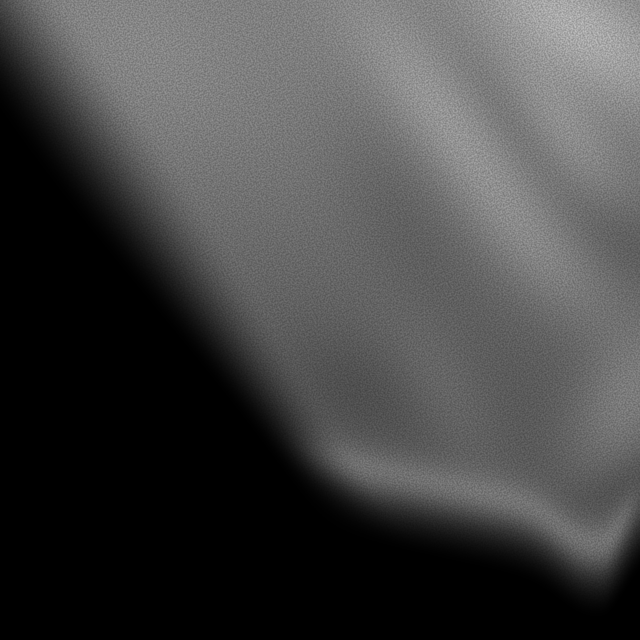
A WebGL 2 fragment shader for this background:

```glsl
#version 300 es
precision highp float;
// Soft grey haze with diagonal folds of light, fading into black, under fine grain.

#define SHADE_LOW 0.335
#define SHADE_HIGH 0.50
#define RIM_LIGHT 0.13
#define RIM_WIDTH 0.042
#define GRAIN_SCALE 371.0
#define GRAIN_AMOUNT 0.25

uniform vec2 u_resolution;
out vec4 fragColor;

// Unit gradient vector for a lattice cell
vec2 gradientAt(ivec2 cell) {
    uint h = uint(cell.x) * 1597334677u ^ uint(cell.y) * 3812015801u;
    h = (h ^ (h >> 15)) * 2246822519u;
    h = (h ^ (h >> 13)) * 3266489917u;
    float a = float((h ^ (h >> 16)) & 65535u) / 65536.0 * 6.28319;
    return vec2(cos(a), sin(a));
}

float gradientNoise(vec2 p) {
    ivec2 i = ivec2(floor(p));
    vec2 f = fract(p);
    vec2 w = f * f * f * (f * (f * 6.0 - 15.0) + 10.0);
    float a = dot(gradientAt(i), f);
    float b = dot(gradientAt(i + ivec2(1, 0)), f - vec2(1, 0));
    float c = dot(gradientAt(i + ivec2(0, 1)), f - vec2(0, 1));
    float d = dot(gradientAt(i + ivec2(1, 1)), f - vec2(1, 1));
    return mix(mix(a, b, w.x), mix(c, d, w.x), w.y);
}

mat2 rotation(float degrees) {
    float a = radians(degrees);
    return mat2(cos(a), -sin(a), sin(a), cos(a));
}

float bell(float x) {
    return exp(-x * x);
}

// Elliptical glow whose long axis points along the given angle
float glow(vec2 p, vec2 centre, vec2 radii, float degrees) {
    vec2 q = rotation(degrees) * (p - centre) / radii;
    return exp(-dot(q, q));
}

// Light and dark folds inside the haze
float folds(vec2 p) {
    float light = 0.17 * glow(p, vec2(0.90, 0.96), vec2(0.20, 0.08), -35.0);
    light += 0.11 * glow(p, vec2(0.71, 0.79), vec2(0.24, 0.06), -53.0);
    light += 0.08 * glow(p, vec2(0.89, 0.79), vec2(0.15, 0.05), -55.0);
    light += 0.07 * glow(p, vec2(0.86, 0.59), vec2(0.16, 0.07), -45.0);
    light += 0.13 * glow(p, vec2(0.98, 0.37), vec2(0.13, 0.08), 60.0);
    light += 0.05 * glow(p, vec2(0.70, 0.38), vec2(0.15, 0.06), -60.0);
    light += 0.03 * glow(p, vec2(0.24, 0.91), vec2(0.18, 0.10), -50.0);

    float dark = 0.03 * glow(p, vec2(0.79, 0.82), vec2(0.13, 0.035), -55.0);
    dark += 0.05 * glow(p, vec2(0.62, 0.68), vec2(0.17, 0.08), -60.0);
    dark += 0.06 * glow(p, vec2(0.98, 0.63), vec2(0.11, 0.06), -35.0);
    dark += 0.04 * glow(p, vec2(0.55, 0.40), vec2(0.12, 0.07), -30.0);
    dark += 0.05 * glow(p, vec2(0.99, 0.25), vec2(0.11, 0.04), 25.0);
    return light - dark;
}

void main() {
    vec2 p = gl_FragCoord.xy / u_resolution;

    // Diagonal left edge, softer towards the top
    float leftDistance = (p.x - 0.7 * (1.0 - p.y) + 0.01) / 1.22;
    float leftSoftness = mix(0.055, 0.095, smoothstep(0.25, 0.8, p.y));
    float leftFade = smoothstep(-leftSoftness, leftSoftness, leftDistance);

    // Sloping lower edge that dips and then lifts near the right
    float lowerEdge = 0.24 - 0.22 * (p.x - 0.5);
    lowerEdge -= 0.04 * bell((p.x - 0.92) / 0.065);
    lowerEdge += 0.07 * smoothstep(0.94, 1.02, p.x);
    float lowerDistance = p.y - lowerEdge;
    float lowerFade = smoothstep(-0.075, 0.06, lowerDistance);

    // Overall shade, folds and the bright rim above the lower edge
    float shade = mix(SHADE_LOW, SHADE_HIGH, smoothstep(0.25, 1.0, p.y));
    float rim = RIM_LIGHT * bell((lowerDistance - 0.035) / RIM_WIDTH);
    rim *= smoothstep(0.40, 0.50, p.x) * (1.0 - smoothstep(0.95, 1.02, p.x));
    float haze = (shade + folds(p) + rim) * leftFade * lowerFade;

    // Fine grain on a turned lattice
    float grain = gradientNoise(rotation(27.0) * p * GRAIN_SCALE + 700.0);
    haze *= 1.0 + GRAIN_AMOUNT * grain;

    fragColor = vec4(vec3(clamp(haze, 0.0, 1.0)), 1.0);
}
```
